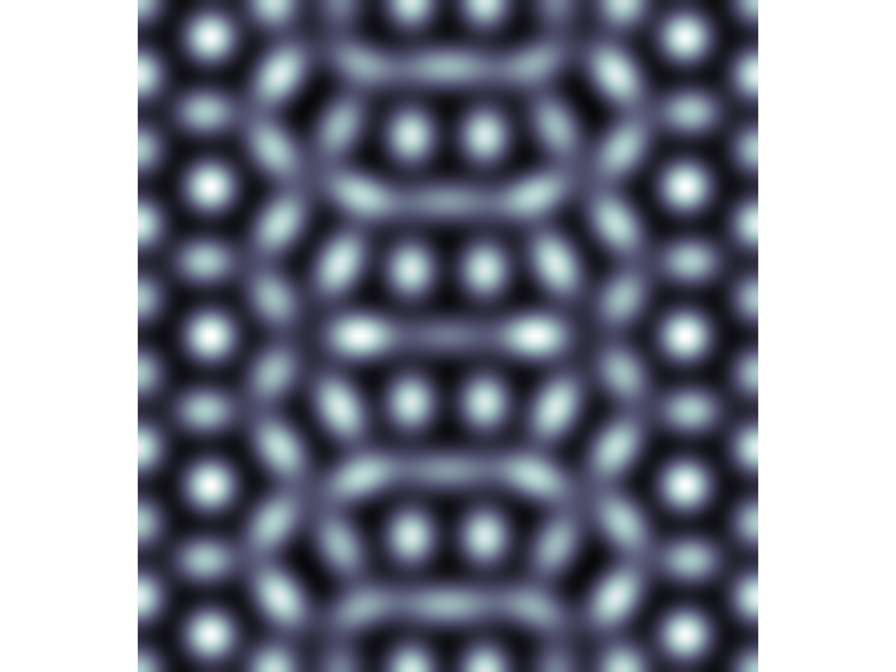
Give the GLSL for this pattern, as a WebGL 2 fragment shader.

```glsl
#version 300 es
precision highp float;
// Mirrored panel of soft glowing spots in wavy columns, blue-grey on black, with white margins.

uniform vec2 u_resolution;
out vec4 outColor;

// Lengths are in thousandths of the canvas height.
const float TAU = 6.2831853;
const vec2 CANVAS = vec2(1333.333, 1000.0);
const vec2 PANEL = vec2(923.6, 1000.0);
const vec3 MARGIN_COLOR = vec3(1.0);
const float GAIN = 1.15;        // contrast of the spots
const float BLACK_LEVEL = 0.09; // glow that stays black

// One column of spots, spaced evenly and wrapping at the panel edges.
// place: x, sideways sway of alternate spots, vertical bow
// rhythm: spots per height, phase
// size: spot radii; stretch: radii added to even spots, taken from odd ones
// glow: strength at mid height, at the top edge, and its alternation
// lean: slant of the spots, which alternates too
float column(vec2 p, vec3 place, vec2 rhythm, vec2 size, vec2 stretch,
             vec3 glow, float lean) {
  float sum = 0.0;
  int count = int(rhythm.x);
  for (int i = 0; i < count; i++) {
    float y = (float(i) + rhythm.y) / rhythm.x;
    y -= floor(y + 0.5);
    float rank = floor(abs(y) * rhythm.x + 0.25);
    float parity = 1.0 - 2.0 * mod(rank, 2.0);
    float wave = sin(TAU * y);

    // Shortest wrapped offset from the spot
    vec2 center = vec2(place.x + place.y * parity,
                       y * PANEL.y + place.z * wave);
    vec2 d = p - center;
    d -= PANEL * floor(d / PANEL + 0.5);

    // Slanted elliptical glow
    d /= size + stretch * parity;
    float slant = lean * parity * clamp(2.0 * wave, -1.0, 1.0);
    float falloff = exp(-0.5 * (dot(d, d) - 2.0 * slant * d.x * d.y));
    sum += (mix(glow.x, glow.y, 2.0 * abs(y)) + glow.z * parity) * falloff;
  }
  return sum;
}

// Half of the mirrored field; columns on a mirror axis have half strength.
float halfField(vec2 p) {
  float f = 0.0;
  // Wide bars on the central axis
  f += column(p, vec3(0.0), vec2(5.0, 0.0), vec2(57.0, 25.0), vec2(0.0),
              vec3(0.25, 0.36, 0.0), 0.0);
  // Inner pairs
  f += column(p, vec3(55.0, 0.0, -2.0), vec2(5.0, 0.5), vec2(27.0, 31.0),
              vec2(0.0), vec3(0.85, 0.85, 0.0), 0.0);
  // Zigzag that fades into the curved band
  f += column(p, vec3(146.5, -14.0, 12.0), vec2(10.0, 0.0),
              vec2(32.0, 30.5), vec2(4.5, -4.5),
              vec3(0.92, 0.50, -0.02), 0.35);
  // Slanted spots
  f += column(p, vec3(255.0, 5.0, 0.0), vec2(9.0, 0.5), vec2(28.5, 32.0),
              vec2(0.0), vec3(0.72, 0.85, -0.04), 0.35);
  // Bright spots between flat ones
  f += column(p, vec3(357.5, -4.0, 0.0), vec2(9.0, 0.0),
              vec2(30.5, 27.0), vec2(-2.5, 1.0),
              vec3(0.85, 0.82, 0.10), 0.0);
  // Spots cut by the panel edge
  f += column(p, vec3(0.5 * PANEL.x, 0.0, 0.0), vec2(9.0, 0.5),
              vec2(28.5), vec2(0.0), vec3(0.40, 0.41, -0.035), 0.0);
  return f;
}

// Black through blue-grey to white: each channel rises in its own range.
vec3 boneRamp(float t) {
  vec3 tint = (t - vec3(0.75, 0.375, 0.0)) / vec3(0.25, 0.375, 0.375);
  return 0.875 * t + 0.125 * clamp(tint, 0.0, 1.0);
}

void main() {
  vec2 p = (gl_FragCoord.xy / u_resolution - 0.5) * CANVAS;

  float field = halfField(p) + halfField(vec2(-p.x, p.y));
  vec3 panelColor = boneRamp(clamp(field * GAIN - BLACK_LEVEL, 0.0, 1.0));

  // White margins left and right
  float pixel = CANVAS.x / u_resolution.x;
  float edge = abs(p.x) - 0.5 * PANEL.x;
  float margin = smoothstep(-0.5 * pixel, 0.5 * pixel, edge);
  outColor = vec4(mix(panelColor, MARGIN_COLOR, margin), 1.0);
}
```
